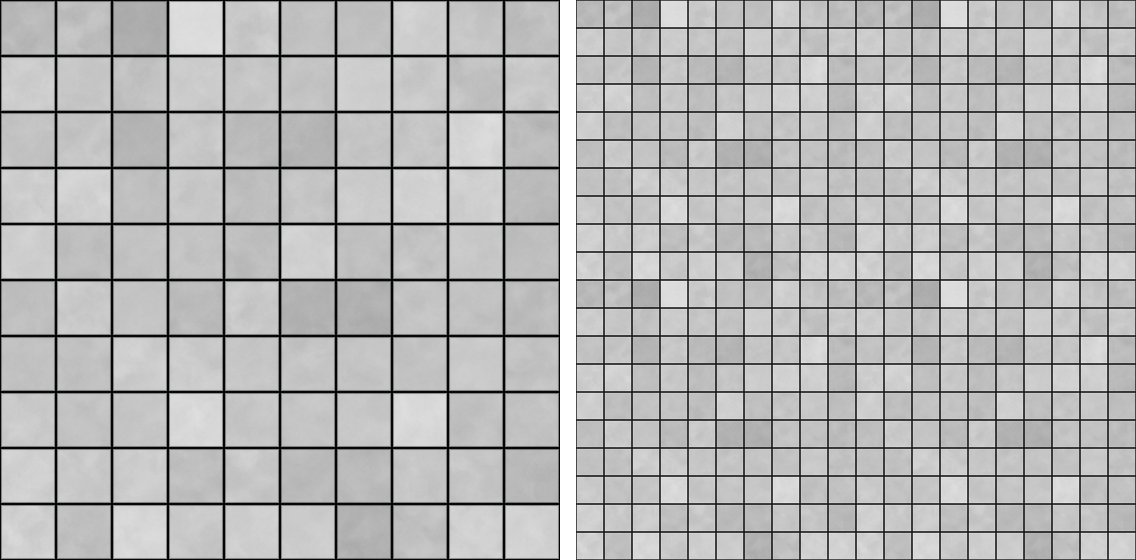
Left, the tile; right, the same tile 2 across and 2 down.
Reproduce this pattern procedurally as a WebGL 2 fragment shader.

```glsl
#version 300 es
precision highp float;

#define TILES 10.0
#define GROUT_HALF_WIDTH 0.024
#define GROUT_SOFTNESS 0.012
#define TONE_DARK 0.675
#define TONE_LIGHT 0.875
#define CLOUD_SCALE 3.0
#define CLOUD_AMOUNT 0.085
#define GRAIN_SCALE 34.0
#define GRAIN_AMOUNT 0.012
#define RIM_SHADE 0.03
#define GROUT_COLOR vec3(0.015, 0.025, 0.018)

uniform vec2 u_resolution;
out vec4 fragColor;

float hash(vec2 p) {
    return fract(sin(dot(p, vec2(127.1, 311.7))) * 43758.5453);
}

float valueNoise(vec2 p) {
    vec2 cell = floor(p);
    vec2 f = fract(p);
    f = f * f * (3.0 - 2.0 * f);
    float bottom = mix(hash(cell), hash(cell + vec2(1.0, 0.0)), f.x);
    float top = mix(hash(cell + vec2(0.0, 1.0)), hash(cell + 1.0), f.x);
    return mix(bottom, top, f.y);
}

float fbm(vec2 p) {
    float sum = 0.0;
    float amplitude = 0.5;
    for (int i = 0; i < 5; i++) {
        sum += amplitude * valueNoise(p);
        p = mat2(1.6, 1.2, -1.2, 1.6) * p + 7.3;
        amplitude *= 0.5;
    }
    return sum;
}

// Cement tone of one tile: base shade, cloudy stains and fine grain.
float cementTone(vec2 id, vec2 local) {
    float pick = 0.5 * (hash(id + 3.7) + hash(id + 41.3));
    float tone = mix(TONE_DARK, TONE_LIGHT, pick);

    // Each tile samples its own patch of noise, so wrapped ids tile cleanly.
    vec2 patchOrigin = 60.0 * vec2(hash(id + 11.9), hash(id + 27.1));
    vec2 p = local * CLOUD_SCALE + patchOrigin;
    float warp = fbm(p + 19.0);
    float clouds = fbm(p + 1.2 * warp) - 0.48;
    float strength = mix(0.6, 1.3, hash(id + 63.5));
    float grain = valueNoise(local * GRAIN_SCALE + patchOrigin) - 0.5;
    return tone + CLOUD_AMOUNT * strength * clouds + GRAIN_AMOUNT * grain;
}

void main() {
    vec2 grid = gl_FragCoord.xy / u_resolution * TILES;
    vec2 id = mod(floor(grid), TILES);
    vec2 local = fract(grid);

    // Distance to the nearest joint, in tile units.
    vec2 toEdge = min(local, 1.0 - local);
    float joint = min(toEdge.x, toEdge.y);

    // Tile face, slightly darker along its rim.
    float tone = cementTone(id, local);
    tone -= RIM_SHADE * (1.0 - smoothstep(GROUT_HALF_WIDTH, 0.065, joint));

    // Grout lines, softened by at least one pixel.
    float pixel = TILES / min(u_resolution.x, u_resolution.y);
    float soft = max(GROUT_SOFTNESS, 0.7 * pixel);
    float face = smoothstep(GROUT_HALF_WIDTH - soft, GROUT_HALF_WIDTH + soft, joint);
    fragColor = vec4(mix(GROUT_COLOR, vec3(tone), face), 1.0);
}
```
